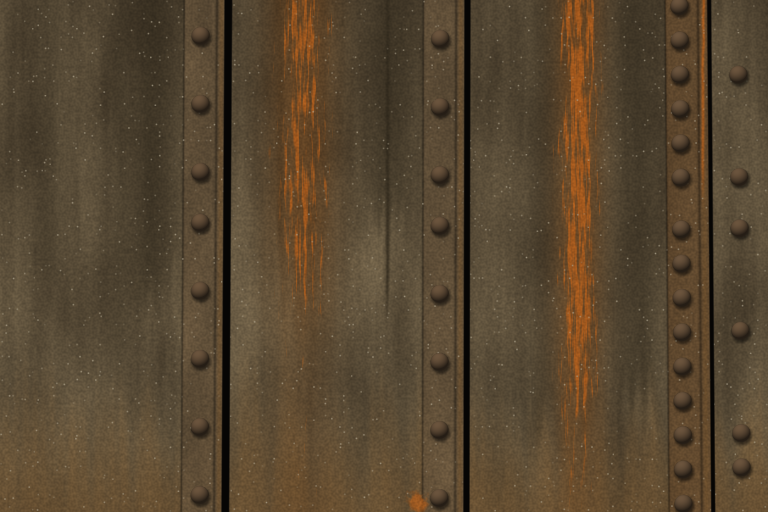
Reproduce this texture procedurally as a Shadertoy shader.

```glsl
// Weathered riveted steel plates: three dark seams, each with a raised strip of
// domed rivets on its left, plus a loose rivet column at far right. Stretched
// gradient noise makes soot, rust and grain. Lengths are in canvas heights.

const vec3 STEEL_DARK = vec3(0.25, 0.21, 0.15);
const vec3 STEEL_LIGHT = vec3(0.45, 0.39, 0.29);
const vec3 STRIP_COLOR = vec3(0.38, 0.31, 0.22);
const vec3 WARM_DUST = vec3(0.43, 0.31, 0.17);
const vec3 SOOT = vec3(0.19, 0.16, 0.11);
const vec3 RUST_BROWN = vec3(0.43, 0.27, 0.12);
const vec3 RUST_ORANGE = vec3(0.68, 0.36, 0.11);
const vec3 RIVET_COLOR = vec3(0.42, 0.33, 0.24);
const vec3 SEAM_COLOR = vec3(0.025, 0.02, 0.015);
const vec3 SPECK_COLOR = vec3(0.70, 0.66, 0.57);

const vec3 SEAM_X = vec3(0.443, 0.912, 1.389);
const vec3 SEAM_HALF = vec3(0.0075, 0.006, 0.004);
const vec3 SEAM_LEAN = vec3(0.006, 0.002, -0.008);
const float STRIP_WIDTH = 0.086;
const float RIVET_RADIUS = 0.0175;
const float SPECK_CELLS = 130.0;

// Rivet columns: place, first rivet from the top, pitch, and one odd gap
const vec4 RIVET_X = vec4(0.391, 0.859, 1.331, 1.445);
const vec4 RIVET_LEAN = vec4(0.002, 0.002, -0.008, -0.008);
const vec4 RIVET_FIRST = vec4(0.070, 0.076, 0.012, 0.146);
const vec4 RIVET_PITCH = vec4(0.133, 0.133, 0.067, 0.200);
const vec4 RIVET_SHIFT = vec4(-0.034, -0.034, 0.034, -0.100);
const ivec4 SHIFT_FROM = ivec4(3, 3, 6, 2);
const ivec4 RIVET_COUNT = ivec4(8, 8, 15, 6);

// Runs: centre x, half width, depth reached from the top, strength
const vec4 SOOT_RUNS[8] = vec4[8](
    vec4(0.30, 0.045, 0.62, 0.7), vec4(0.09, 0.03, 0.6, 0.35),
    vec4(0.235, 0.02, 0.78, 0.3), vec4(0.76, 0.05, 0.46, 0.65),
    vec4(0.757, 0.004, 0.58, 0.9), vec4(0.547, 0.007, 0.56, 0.65),
    vec4(1.24, 0.05, 0.82, 0.65), vec4(1.065, 0.035, 0.88, 0.45));
const vec4 RUST_RUNS[2] = vec4[2](
    vec4(0.59, 0.065, 0.6, 0.85), vec4(1.13, 0.045, 0.85, 1.0));

float hash(vec2 p) {
    vec3 q = fract(p.xyx * 0.1031);
    q += dot(q, q.yzx + 33.33);
    return fract((q.x + q.y) * q.z);
}

float ramp(vec2 cell, vec2 offset) {
    float angle = 6.2832 * hash(cell + 57.0);
    return dot(vec2(cos(angle), sin(angle)), offset);
}

float noise(vec2 p) {
    vec2 i = floor(p), f = p - i, e = vec2(0.0, 1.0);
    vec2 u = f * f * f * (f * (f * 6.0 - 15.0) + 10.0);
    return mix(mix(ramp(i, f), ramp(i + e.yx, f - e.yx), u.x),
               mix(ramp(i + e, f - e), ramp(i + 1.0, f - 1.0), u.x), u.y);
}

float fbm(vec2 p) {
    float sum = 0.0, amp = 1.0;
    for (int i = 0; i < 4; i++, p = p * 2.03 + 11.7, amp *= 0.5) sum += amp * noise(p);
    return sum;
}

float bell(float x, float halfWidth) { return exp(-x * x / (halfWidth * halfWidth)); }

// Offset from the closest rivet centre
vec2 nearestRivet(vec2 p) {
    vec2 best = vec2(9.0);
    for (int c = 0; c < 4; c++)
        for (int i = 0; i < RIVET_COUNT[c]; i++) {
            float y = 1.0 - RIVET_FIRST[c] - RIVET_PITCH[c] * float(i);
            if (i >= SHIFT_FROM[c]) y -= RIVET_SHIFT[c];
            if (c == 3 && i == 5) y += 0.133;
            vec2 d = p - vec2(RIVET_X[c] + RIVET_LEAN[c] * (y - 0.5), y);
            if (dot(d, d) < dot(best, best)) best = d;
        }
    return best;
}

void mainImage(out vec4 fragColor, in vec2 fragCoord) {
    float px = 1.0 / iResolution.y;
    vec2 p = fragCoord * px;
    float down = 1.0 - p.y;

    // Seam and strip masks
    float strip = 0.0, seam = 0.0, crease = 0.0, ridge = 0.0;
    for (int i = 0; i < 3; i++) {
        float d = p.x - SEAM_X[i] - SEAM_LEAN[i] * (p.y - 0.5);
        strip += smoothstep(-px, px, d + STRIP_WIDTH) * smoothstep(px, -px, d);
        seam += smoothstep(px, -px, abs(d) - SEAM_HALF[i]);
        crease += bell(d + STRIP_WIDTH, 0.0022) + bell(d + 0.022, 0.003);
        ridge += bell(d + 0.013, 0.005);
    }

    // Mottled steel, darker at the top, dusty at the foot
    float streak = noise(p * vec2(22.0, 1.6)) + 0.5 * noise(p * vec2(75.0, 4.0));
    float tone = 0.56 + 0.4 * fbm(p * vec2(6.0, 3.5)) + 0.32 * streak - 0.28 * smoothstep(0.5, 0.0, down);
    vec3 color = mix(STEEL_DARK, STEEL_LIGHT, clamp(tone, 0.0, 1.0));
    color = mix(color, WARM_DUST, 0.6 * smoothstep(0.72, 1.05, down + 0.15 * streak));

    // Soot runs with ragged ends
    float ragged = down + 0.12 * noise(vec2(p.x * 55.0, down * 3.0));
    for (int i = 0; i < 8; i++) {
        vec4 run = SOOT_RUNS[i];
        float reach = smoothstep(run.z + 0.02, run.z - 0.1, ragged);
        color = mix(color, SOOT, run.w * reach * bell(p.x - run.x, run.y) * (0.8 + 0.5 * streak));
    }

    // Rust: brown wash with fine orange flecks
    float fleck = noise(p * vec2(130.0, 9.0)) + 0.6 * noise(p * vec2(260.0, 32.0));
    for (int i = 0; i < 2; i++) {
        vec4 run = RUST_RUNS[i];
        float fade = mix(0.4, 1.0, smoothstep(run.z + 0.15, run.z - 0.2, ragged));
        float rust = run.w * fade * bell(p.x - run.x, run.y);
        color = mix(color, RUST_BROWN, 0.75 * rust);
        color = mix(color, RUST_ORANGE, 0.85 * smoothstep(0.65, 1.15, rust + 0.75 * fleck) * smoothstep(0.05, 0.4, rust));
    }

    // Raised strips, a rust trickle and a rust patch
    vec3 stripColor = STRIP_COLOR * (0.97 + 0.18 * fbm(p * vec2(12.0, 5.0)));
    stripColor = mix(stripColor, RUST_BROWN * 0.9, 0.4 * smoothstep(1.2, 1.3, p.x));
    color = mix(color, stripColor, 0.85 * strip) * (1.0 - 0.33 * crease);
    color = mix(color, WARM_DUST, 0.55 * ridge);
    float trickle = bell(p.x - 1.374 - 0.004 * noise(vec2(3.3, down * 18.0)), 0.003);
    color = mix(color, RUST_ORANGE, 0.8 * trickle * smoothstep(0.42, 0.3, down));
    float patchDist = length(p - vec2(0.817, 0.018)) + 0.012 * fbm(p * 60.0);
    color = mix(color, RUST_ORANGE, 0.75 * smoothstep(0.026, 0.01, patchDist));

    // Grain and pale specks
    color *= 1.0 + 0.16 * noise(p * 210.0) + 0.1 * noise(p * 95.0);
    vec2 cell = floor(p * SPECK_CELLS);
    vec2 center = 0.25 + 0.5 * vec2(hash(cell + 3.1), hash(cell + 8.7));
    float speck = length(fract(p * SPECK_CELLS) - center) / SPECK_CELLS;
    float glint = step(0.93, hash(cell + 21.0)) * (0.2 + 0.6 * hash(cell + 40.0));
    color = mix(color, SPECK_COLOR, glint * smoothstep(0.0013 + px, 0.0013 - px, speck));
    color = mix(color, SEAM_COLOR, min(seam, 1.0));

    // Domed rivets with a shadow below
    vec2 q = nearestRivet(p) / RIVET_RADIUS;
    float r = length(q), aa = px / RIVET_RADIUS;
    color *= 1.0 - 0.5 * smoothstep(1.35, 0.8, length(q - vec2(0.12, -0.25)));
    vec3 normal = vec3(q, sqrt(max(1.0 - r * r, 0.0)));
    float light = 0.35 + 0.65 * max(dot(normal, normalize(vec3(-0.25, 0.6, 0.7))), 0.0);
    color = mix(color, RIVET_COLOR * light, smoothstep(1.0 + aa, 1.0 - aa, r));
    fragColor = vec4(clamp(color, 0.0, 1.0), 1.0);
}
```
